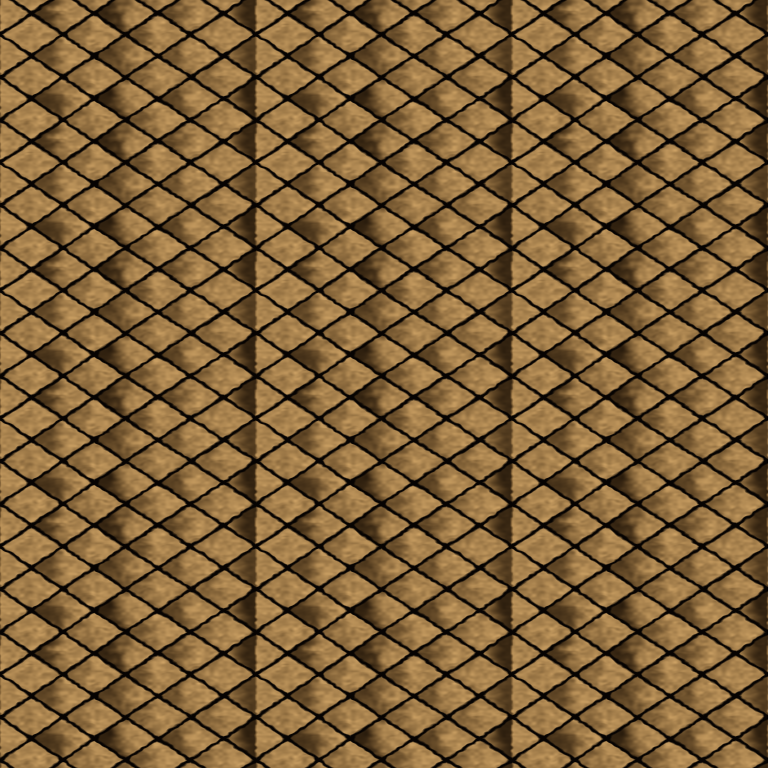
Write a Shadertoy shader that draws this pattern.

```glsl
// Tan diamond scales with shaded left corners, rough grain and dark crossing grooves.
#define REPEATS vec2(12.0, 18.0)   // diamonds across and down
#define PHASE vec2(0.0, 0.69)      // position of the first diamond center
#define PATCH vec2(4.0, 3.0)       // diamonds before the wear repeats
#define TAN vec3(0.70, 0.545, 0.33)
#define TONE vec3(1.0, 1.1, 1.3)   // shadows turn redder
#define GROOVE vec3(0.025, 0.013, 0.006)
#define GROOVE_CORE 0.0005
#define GROOVE_EDGE 0.0034
#define GRAIN 0.42
#define SHADE 0.72
#define WOBBLE 0.035

float hash(vec2 p) {
    vec3 h = fract(vec3(p.xyx) * 0.1031);
    h += dot(h, h.yzx + 33.33);
    return fract((h.x + h.y) * h.z);
}

// Value noise over one patch, wrapped at the patch borders
float patchNoise(vec2 q, vec2 cells, float seed) {
    vec2 p = q / PATCH * cells;
    vec2 i = floor(p), f = fract(p);
    f = f * f * (3.0 - 2.0 * f);
    vec2 lo = mod(i, cells), hi = mod(i + 1.0, cells);
    return mix(mix(hash(lo + seed), hash(vec2(hi.x, lo.y) + seed), f.x),
               mix(hash(vec2(lo.x, hi.y) + seed), hash(hi + seed), f.x), f.y);
}

// Darkness of the left corner of a diamond, 0 to 1
float cornerShade(vec2 center, vec2 local, float rough) {
    vec2 id = mod(center, PATCH);
    float variation = hash(id * 2.0 + 7.0);
    bool mainRow = fract(center.x + 0.25) < 0.5;
    int column = int(id.x);
    float strength = mainRow
        ? vec4(1.0, 0.85, 1.0, 0.65)[column] * vec3(1.0, 0.72, 0.95)[int(id.y)]
        : vec4(0.15, 0.35, 0.45, 0.3)[column] * mix(0.6, 1.2, variation);
    float across = 2.0 * local.x + 0.3 * local.y + 0.4 * (rough - 0.5);
    float reach = mainRow ? mix(0.25, 0.6, variation) : 0.15;
    float shade = strength * (1.0 - smoothstep(-0.65, reach, across));
    // The diamond on the patch border is cut by a vertical seam
    if (mainRow && column == 0) {
        float leftDark = strength * (1.0 - 0.8 * smoothstep(0.15, 0.95, -across));
        shade = leftDark * (1.0 - smoothstep(-0.03, 0.03, local.x));
    }
    return shade;
}

void mainImage(out vec4 fragColor, in vec2 fragCoord) {
    vec2 q = fragCoord / iResolution.xy * REPEATS - PHASE;
    float coarse = patchNoise(q, vec2(26.0, 20.0), 3.0);
    float fine = patchNoise(q, vec2(58.0, 42.0), 19.0);

    // Uneven columns and hand-cut edges
    vec2 warped = q;
    warped.x += 0.02 * (1.0 - cos(6.28318 * q.x / PATCH.x));
    warped += WOBBLE * (vec2(fine, patchNoise(q, vec2(44.0, 36.0), 51.0)) - 0.5);

    // Diagonal axes put every diamond on an integer cell
    vec2 diagonal = vec2(warped.x + warped.y, warped.x - warped.y);
    vec2 cell = floor(diagonal + 0.5);
    vec2 center = 0.5 * vec2(cell.x + cell.y, cell.x - cell.y);
    vec2 edge = (0.5 - abs(diagonal - cell)) / length(REPEATS);

    // Surface grain and shading
    float streak = patchNoise(q + vec2(0.0, 0.12 * coarse), vec2(36.0, 48.0), 83.0);
    float grain = 0.4 * fine + 0.35 * streak + 0.25 * coarse - 0.5;
    float level = 0.97 + GRAIN * grain;
    level *= 1.0 - SHADE * cornerShade(center, warped - center, coarse);
    vec3 color = TAN * pow(vec3(clamp(level, 0.001, 1.15)), TONE);

    // Grooves, swollen where they cross
    float nodeSwell = 0.0012 * (1.0 - smoothstep(0.0, 0.007, max(edge.x, edge.y)));
    float grooveDist = min(edge.x, edge.y) - nodeSwell;
    float pixel = 1.0 / min(iResolution.x, iResolution.y);
    float outer = max(GROOVE_EDGE, GROOVE_CORE + pixel);
    float groove = 1.0 - smoothstep(GROOVE_CORE, outer, grooveDist);
    fragColor = vec4(mix(color, GROOVE, groove), 1.0);
}
```
